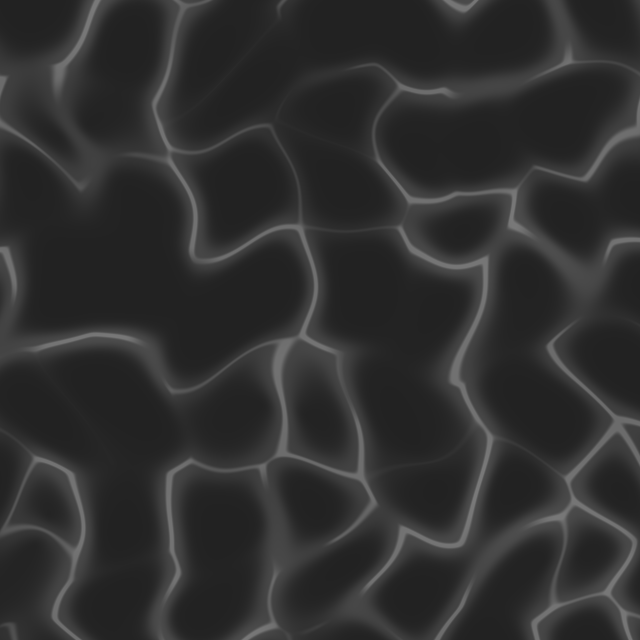
Write a WebGL 1 fragment shader that draws this texture.

```glsl
precision highp float;

uniform vec2 u_resolution;

const float TAU = 6.2831853;

vec3 hash3(vec2 cell) {
  vec3 q = vec3(dot(cell, vec2(127.1, 311.7)),
                dot(cell, vec2(269.5, 183.3)),
                dot(cell, vec2(419.2, 371.9)));
  return fract(sin(q) * 43758.5453);
}

// Layered sines bend the straight cell borders into curves.
vec2 warp(vec2 p) {
  p += 0.15 * sin(p.yx * 2.3 + vec2(0.7, 2.9));
  return p + 0.06 * sin(p.yx * 4.9 + vec2(4.1, 1.3));
}

// Slow variation from 0 to 1.
float drift(vec2 p) {
  float wave = sin(p.x * 1.7 + 1.4 * sin(p.y * 1.3 + 0.5))
             + sin(p.y * 2.1 + 1.6 * sin(p.x * 1.1 + 2.0));
  return 0.5 + 0.25 * wave;
}

// Each cell holds a random direction. Where blended directions disagree
// there is a border: x is the soft glow, y the thin vein.
vec2 borders(vec2 p) {
  vec2 home = floor(p);
  vec3 soft = vec3(0.0);
  vec3 fine = vec3(0.0);
  for (int j = -2; j <= 2; j++) {
    for (int i = -2; i <= 2; i++) {
      vec2 cell = home + vec2(float(i), float(j));
      vec3 rnd = hash3(cell);
      float dist = length(cell + 0.08 + 0.84 * rnd.xy - p);
      float angle = TAU * rnd.z;
      vec3 direction = vec3(cos(angle), sin(angle), 1.0);
      soft += direction * exp(-7.5 * dist);
      fine += direction * exp(-36.0 * dist);
    }
  }
  vec2 softMean = soft.xy / soft.z;
  vec2 fineMean = fine.xy / fine.z;
  return 1.0 - vec2(dot(softMean, softMean), dot(fineMean, fineMean));
}

void main() {
  vec2 uv = gl_FragCoord.xy / min(u_resolution.x, u_resolution.y);
  vec2 p = uv * 6.8 + 3.0;
  vec2 border = borders(warp(p));

  float glow = smoothstep(0.05, 1.05, border.x) * mix(0.75, 1.1, drift(p));
  float vein = smoothstep(0.15, 0.85, border.y);
  vein *= smoothstep(0.1, 0.4, drift(p.yx * 1.4 + 5.0));

  float grey = 0.135 + 0.155 * glow + 0.17 * vein;
  gl_FragColor = vec4(vec3(grey), 1.0);
}
```
